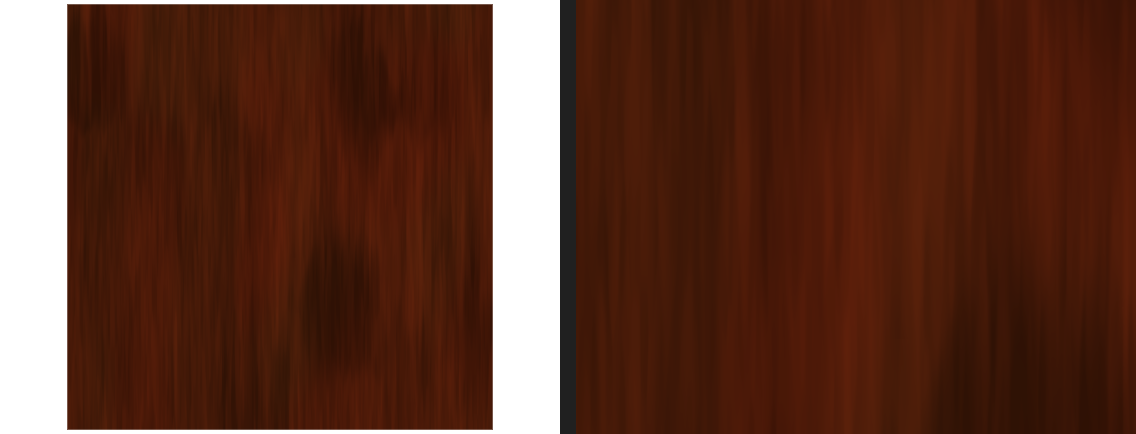
Left: the whole. Right: its middle third, enlarged.
Give the GLSL for this texture, as a Shadertoy shader.

```glsl
// Square panel of dark reddish-brown wood with fine vertical grain on white.

vec3 hash3(vec2 cell) {
    vec3 q = vec3(dot(cell, vec2(127.1, 311.7)),
                  dot(cell, vec2(269.5, 183.3)),
                  dot(cell, vec2(419.2, 371.9)));
    return fract(sin(q) * 43758.547);
}

// Soft cellular noise, about -0.5 to 0.5: random tones blended around jittered points
float cellNoise(vec2 p) {
    vec2 home = floor(p);
    float tone = 0.0, total = 0.0;
    for (int y = -1; y <= 1; y++) {
        for (int x = -1; x <= 1; x++) {
            vec2 cell = home + vec2(x, y);
            vec3 rnd = hash3(cell);
            vec2 d = cell + rnd.xy - p;
            float weight = exp(-6.0 * dot(d, d));
            tone += weight * (rnd.z - 0.5);
            total += weight;
        }
    }
    return tone / total;
}

vec3 wood(vec2 p) {
    // Grain in three widths, all stretched along y
    float bands = cellNoise(p * vec2(42.0, 3.2) + 11.3);
    float fibres = cellNoise(p * vec2(125.0, 6.0) + 37.7);
    float hairs = cellNoise(p * vec2(230.0, 13.0) + 71.9);

    // Broad stains, their ends frayed by the grain
    vec2 frayed = p + vec2(0.0, 0.10 * bands + 0.05 * fibres);
    float stain = cellNoise(frayed * vec2(7.5, 4.0) + 5.2);
    float deepStain = smoothstep(0.18, 0.46, cellNoise(frayed * vec2(6.0, 3.6) + 23.4));

    float tone = 0.57 + 0.32 * bands + 0.34 * fibres + 0.22 * hairs
               + 0.36 * stain - 0.34 * deepStain;
    vec3 color = mix(vec3(0.185, 0.068, 0.018), vec3(0.360, 0.126, 0.041),
                     clamp(tone, 0.0, 1.2));

    // Slow drift between redder and more olive brown
    float hue = cellNoise(p * vec2(9.0, 3.0) + 53.1);
    return color + hue * vec3(-0.012, 0.020, 0.006);
}

void mainImage(out vec4 fragColor, in vec2 fragCoord) {
    vec2 p = (fragCoord - 0.5 * iResolution.xy) / iResolution.y;
    float pixel = 1.0 / iResolution.y;

    // Square panel mask
    float edge = max(abs(p.x), abs(p.y)) - 0.49;
    float panel = 1.0 - smoothstep(-0.5 * pixel, 0.5 * pixel, edge);

    fragColor = vec4(mix(vec3(1.0), wood(p), panel), 1.0);
}
```
